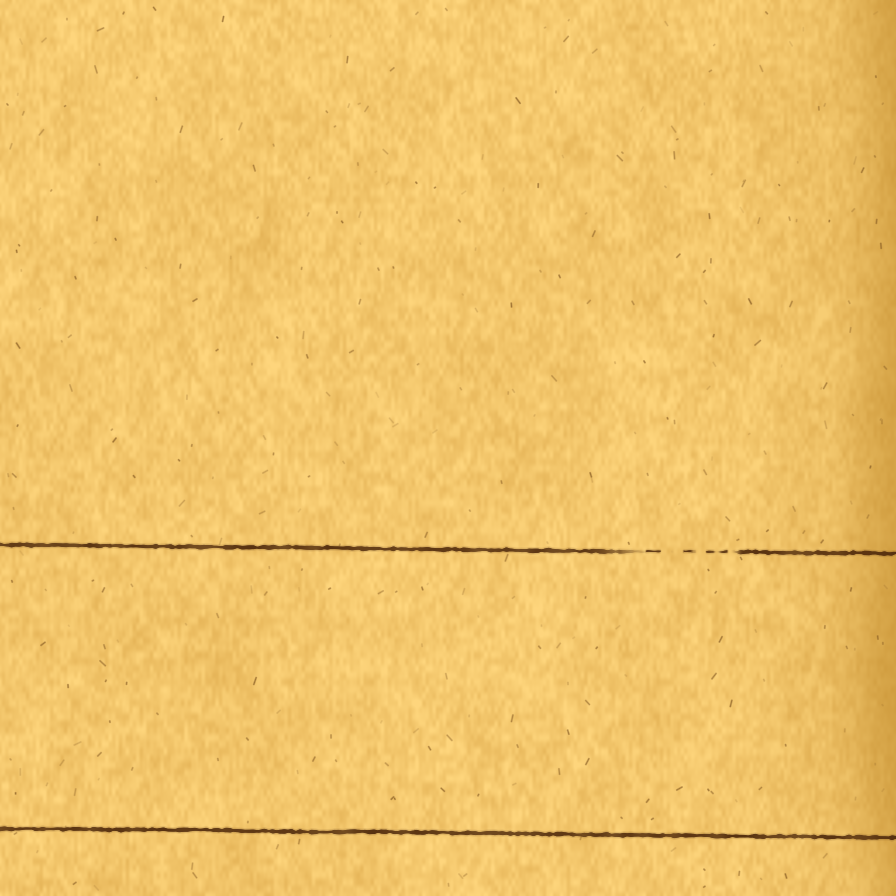
A Shadertoy shader for this texture:

```glsl
#define PAPER_LIGHT vec3(0.985, 0.822, 0.470)
#define PAPER_DARK vec3(0.880, 0.680, 0.315)
#define EDGE_SHADE vec3(0.760, 0.550, 0.180)
#define INK vec3(0.340, 0.190, 0.060)
#define SPECK vec3(0.520, 0.350, 0.130)
#define LINE_COUNT 2
#define LINE_BASE 0.0755
#define LINE_SPACING 0.3165
#define LINE_SLOPE -0.0100
#define LINE_HALF_WIDTH 0.0021
#define SPECK_LAYERS 3

float hash(vec2 p) {
    vec3 q = fract(p.xyx * vec3(0.1031, 0.1030, 0.0973));
    q += dot(q, q.yzx + 33.33);
    return fract((q.x + q.y) * q.z);
}

float noise(vec2 p) {
    vec2 cell = floor(p), f = fract(p);
    f = f * f * (3.0 - 2.0 * f);
    return mix(mix(hash(cell), hash(cell + vec2(1, 0)), f.x),
               mix(hash(cell + vec2(0, 1)), hash(cell + vec2(1, 1)), f.x), f.y);
}

float fbm(vec2 p) {
    float sum = 0.0, amp = 0.5;
    for (int i = 0; i < 4; i++) {
        sum += amp * noise(p);
        p = p * 2.03 + 17.3;
        amp *= 0.5;
    }
    return sum;
}

// Mottled pulp with short upright fibres and a shaded right margin
vec3 paper(vec2 uv) {
    float tone = 0.29;
    tone += 0.50 * (noise(uv * vec2(260, 130)) - 0.5);
    tone += 0.36 * (noise(uv * vec2(120, 75) + 41.0) - 0.5);
    tone += 0.45 * (fbm(uv * vec2(26, 20) + 7.0) - 0.47);
    tone += 0.30 * (fbm(uv * 4.0 + 90.0) - 0.47);
    vec3 col = mix(PAPER_LIGHT, PAPER_DARK, clamp(tone, -0.1, 1.2));

    float margin = uv.x + 0.04 * (noise(vec2(uv.y * 4.0, 3.0)) - 0.5);
    float shade = 0.12 * smoothstep(0.80, 0.94, margin)
                + 0.55 * smoothstep(0.92, 1.02, margin);
    return mix(col, EDGE_SHADE, shade);
}

// Sparse slanted flecks, one candidate per grid cell
float specks(vec2 uv, float px) {
    float cover = 0.0;
    for (int i = 0; i < SPECK_LAYERS; i++) {
        float layer = float(i), scale = 13.0 + 9.0 * layer;
        vec2 p = uv * scale, cell = floor(p), seed = cell + 53.0 * layer;
        vec2 centre = 0.25 + 0.5 * vec2(hash(seed + 11.0), hash(seed + 29.0));
        vec2 d = (fract(p) - centre) / scale;
        float angle = 0.4 + 2.0 * hash(seed + 5.0);
        vec2 dir = vec2(cos(angle), sin(angle));
        float halfLength = 0.0005 + 0.0035 * pow(hash(seed + 71.0), 2.0);
        float along = clamp(dot(d, dir), -halfLength, halfLength);
        float dist = length(d - dir * along) - 0.0008;
        float strength = step(0.80, hash(seed)) * mix(0.15, 0.8, hash(seed + 83.0));
        cover = max(cover, strength * (1.0 - smoothstep(-px, px, dist)));
    }
    return cover;
}

// Ruled lines with ragged edges, uneven ink and a worn stretch on the upper one
float ruling(vec2 uv, float px) {
    float cover = 0.0;
    for (int i = 0; i < LINE_COUNT; i++) {
        float id = float(i), row = 31.0 * id + 5.0;
        float y = LINE_BASE + LINE_SPACING * id + LINE_SLOPE * uv.x;
        y += 0.0012 * (noise(vec2(uv.x * 9.0, row)) - 0.5);
        y += 0.0012 * (noise(vec2(uv.x * 170.0, row + 2.0)) - 0.5);
        float wear = id * smoothstep(0.66, 0.74, uv.x) * (1.0 - smoothstep(0.815, 0.83, uv.x));
        float ragged = noise(vec2(uv.x * 230.0, row + 4.0));
        float halfWidth = LINE_HALF_WIDTH * (0.65 + 0.7 * ragged) * (1.0 - 0.4 * wear);
        float ink = 0.82 + 0.18 * noise(vec2(uv.x * 60.0, row + 8.0));
        ink *= 1.0 - wear * smoothstep(0.3, 0.65, noise(vec2(uv.x * 120.0, row + 6.0)));
        float dist = abs(uv.y - y) - halfWidth;
        float stroke = 1.0 - smoothstep(-0.7 * px, 0.7 * px, dist);
        float bleed = 0.22 * (1.0 - smoothstep(0.0, 0.0025, dist));
        cover = max(cover, ink * max(stroke, bleed));
    }
    return cover;
}

void mainImage(out vec4 fragColor, in vec2 fragCoord) {
    vec2 uv = fragCoord / iResolution.xy;
    float px = 1.0 / iResolution.y;
    vec3 col = paper(uv);
    col = mix(col, SPECK, specks(uv, px));
    col = mix(col, INK, ruling(uv, px));
    fragColor = vec4(col, 1.0);
}
```
